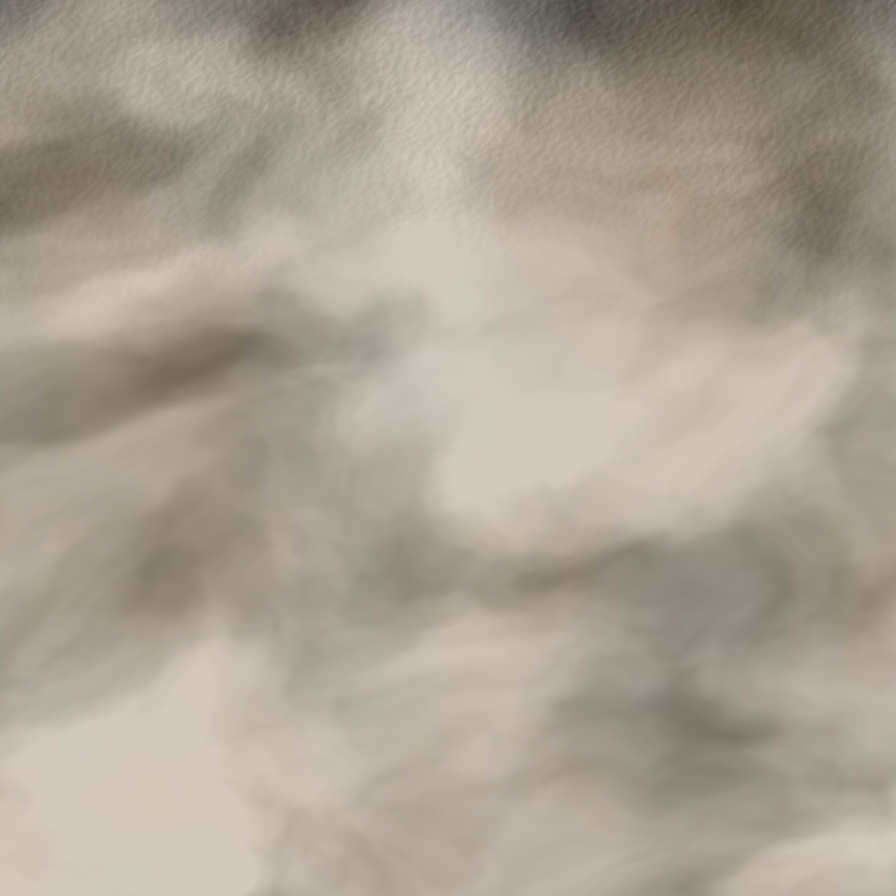
Reproduce this texture procedurally as a WebGL 2 fragment shader.

```glsl
#version 300 es
precision highp float;
// Soft drifting warm-grey clouds with a faint embossed grain towards the top.

#define CLOUD_SCALE vec2(2.5, 3.9)   // cells per canvas, along and across the drift
#define DRIFT_ANGLE 0.32             // upward tilt of the cloud banks
#define WARP 0.42                    // how far the banks are bent
#define GAIN 0.46                    // strength of each finer octave
#define CONTRAST 0.86
#define MID_TONE 0.71
#define GRAIN_SCALE 125.0
#define GRAIN_DEPTH 0.055
#define TINT_DEPTH 0.022
#define SHADOW vec3(0.39, 0.36, 0.305)
#define LIGHT vec3(0.825, 0.785, 0.735)

uniform vec2 u_resolution;
out vec4 fragColor;

float hash(vec2 p) {
    return fract(sin(dot(p, vec2(127.1, 311.7))) * 43758.5453);
}

// Dot product of a lattice point's random direction with the offset to it
float slope(vec2 cell, vec2 offset) {
    float angle = 6.28319 * hash(cell);
    return dot(vec2(cos(angle), sin(angle)), offset);
}

// Gradient noise, centred on zero
float noise(vec2 p) {
    vec2 i = floor(p);
    vec2 f = p - i;
    vec2 u = f * f * f * (f * (f * 6.0 - 15.0) + 10.0);
    vec2 e = vec2(1.0, 0.0);
    float low = mix(slope(i, f), slope(i + e.xy, f - e.xy), u.x);
    float high = mix(slope(i + e.yx, f - e.yx), slope(i + e.xx, f - e.xx), u.x);
    return mix(low, high, u.y);
}

mat2 rotation(float a) {
    return mat2(cos(a), sin(a), -sin(a), cos(a));
}

float fbm(vec2 p) {
    float sum = 0.0;
    float weight = 1.0;
    mat2 turn = rotation(0.6);
    for (int octave = 0; octave < 5; octave++) {
        sum += weight * noise(p);
        p = turn * p * 2.03 + vec2(17.3, 9.1);
        weight *= GAIN;
    }
    return sum;
}

// Cloud density bent by a second, slower field
float clouds(vec2 uv) {
    vec2 p = rotation(-DRIFT_ANGLE) * uv * CLOUD_SCALE + vec2(4.7, 12.4);
    vec2 bend = vec2(fbm(p * 0.8 + 31.0), fbm(p * 0.8 + 57.0));
    return fbm(p + WARP * bend);
}

// Fine slanted relief, lit from the upper left
float relief(vec2 uv) {
    vec2 p = rotation(-0.7) * uv * GRAIN_SCALE * vec2(0.8, 1.2);
    p += 0.8 * noise(p * 0.3);
    vec2 toLight = vec2(-0.15, 0.3);
    return noise(p + toLight) - noise(p - toLight)
         + 0.5 * (noise(p * 2.1 + toLight) - noise(p * 2.1 - toLight));
}

void main() {
    vec2 uv = gl_FragCoord.xy / u_resolution.y;

    // Tone: bright banks level off, the lower part is a little lighter
    float density = CONTRAST * clouds(uv);
    float tone = MID_TONE + density - 0.6 * density * max(density, 0.0);
    tone += 0.12 * (0.5 - uv.y);

    // Uneven dark rim along the top
    float patchiness = noise(uv * 4.0 + 80.0);
    float rim = smoothstep(0.91, 1.03, uv.y + 0.09 * patchiness);
    tone -= 0.38 * rim;

    // Grain fades out below the upper third
    float grainMask = smoothstep(0.55, 1.0, uv.y + 0.2 * patchiness);
    tone += GRAIN_DEPTH * grainMask * relief(uv) * 2.0;

    vec3 color = mix(SHADOW, LIGHT, clamp(tone, -0.35, 1.0));

    // Faint rosy and bluish drifts
    float tint = fbm(uv * 3.2 + 140.0);
    color += TINT_DEPTH * tint * vec3(1.2, -0.2, -1.0);
    color += 0.03 * rim * vec3(-0.3, 0.0, 1.0);

    fragColor = vec4(clamp(color, 0.0, 1.0), 1.0);
}
```
